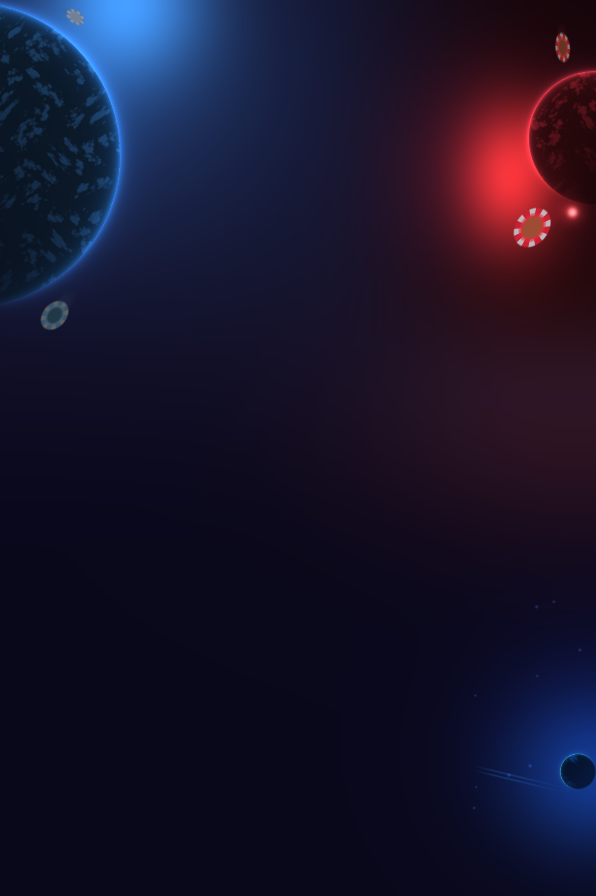
A Shadertoy shader for this background:

```glsl
// Deep space: a blue planet and a red planet with glows, tumbling discs and a distant small world.
#define NAVY vec3(0.037, 0.031, 0.107)
#define DUSK vec3(0.073, 0.072, 0.170)
#define EMBER_DARK vec3(0.080, 0.014, 0.026)
#define BLUE_GLOW vec3(0.17, 0.45, 0.68)
#define RED_GLOW vec3(0.70, 0.15, 0.14)
#define DEEP_BLUE vec3(0.03, 0.17, 0.36)
#define SURFACE_SCALE 38.0
#define STAR_COUNT 9

float hash(vec2 p) {
    return fract(sin(dot(p, vec2(127.1, 311.7))) * 43758.55);
}

// Cellular noise: distance to the nearest scattered point
float cells(vec2 p) {
    vec2 id = floor(p), f = fract(p);
    float nearest = 2.0;
    for (int y = -1; y <= 1; y++)
        for (int x = -1; x <= 1; x++) {
            vec2 o = vec2(x, y);
            vec2 point = o + vec2(hash(id + o), hash(id + o + 57.0));
            nearest = min(nearest, length(point - f));
        }
    return nearest;
}

float terrain(vec2 p) {
    p += 0.3 * sin(p.yx * 1.7);
    return 0.5 * cells(p) + 0.3 * cells(p * 2.3 + 4.0) + 0.2 * cells(p * 5.1 + 9.0);
}

float glow(vec2 p, vec2 centre, vec2 radius) {
    vec2 d = (p - centre) / radius;
    return exp(-min(dot(d, d), 60.0));
}

// One below the low edge, falling smoothly to zero at the high edge
float fade(float low, float high, float x) {
    return 1.0 - smoothstep(low, high, x);
}

// Shaded sphere with mottled ground and a lit atmosphere
vec3 planet(vec3 col, vec2 p, vec2 centre, float radius, vec2 light, vec3 ground, vec3 rim) {
    vec2 q = p - centre;
    float d = length(q) - radius;
    float px = 1.0 / iResolution.y;
    float towardLight = dot(q, normalize(light));
    float lit = towardLight / max(length(q), 1e-4);
    float land = fade(0.22, 0.40, terrain(q * SURFACE_SCALE));
    float day = smoothstep(-0.9, 0.8, towardLight / radius);
    vec3 body = ground * (0.55 + 0.35 * day + 1.2 * land * day);
    body += rim * 0.4 * day * exp(min(d, 0.0) / (radius * 0.12));
    col = mix(col, body, fade(-px, px, d) * mix(0.72, 1.0, day));
    float halo = exp(-min(abs(d) / (radius * 0.025), 60.0));
    halo += 0.35 * exp(-min(max(d, 0.0) / (radius * 0.12), 60.0)) * step(0.0, d);
    return col + rim * halo * smoothstep(-0.75, 0.65, lit);
}

// Tilted disc with a striped border and a fading tail
vec3 disc(vec3 col, vec2 p, vec2 centre, vec2 radii, float tilt, vec2 tail, vec3 tint, vec3 face) {
    vec2 q = p - centre;
    float t = clamp(dot(q, tail) / dot(tail, tail), 0.0, 1.0);
    float small = min(radii.x, radii.y);
    float width = small * (1.0 - 0.35 * t);
    float streak = fade(width * 0.3, width, length(q - tail * t)) * (1.0 - t);
    col = mix(col, tint * 0.7, 0.6 * streak);
    float c = cos(tilt), s = sin(tilt);
    q = vec2(c * q.x + s * q.y, c * q.y - s * q.x) / radii;
    float r = length(q);
    float aa = 1.0 / (iResolution.y * small);
    float stripe = smoothstep(-0.2, 0.4, cos(8.0 * atan(q.y, q.x + 1e-6)));
    vec3 border = mix(tint, vec3(0.95, 0.92, 0.94) * max(tint.r, tint.b), stripe);
    vec3 paint = mix(face, border, smoothstep(0.62 - aa, 0.62 + aa, r));
    paint = mix(paint, tint * 1.15, 0.6 * fade(0.04, 0.1 + aa, abs(r - 0.64)));
    return mix(col, paint, fade(1.0 - aa, 1.0 + aa, r));
}

void mainImage(out vec4 fragColor, in vec2 fragCoord) {
    vec2 p = fragCoord / iResolution.y;
    float px = 1.0 / iResolution.y;

    // Night gradient with warm and dark areas on the right
    vec3 col = mix(NAVY, DUSK, smoothstep(0.38, 0.74, p.y));
    col = mix(col, EMBER_DARK, 0.9 * smoothstep(0.33, 0.62, p.x) * smoothstep(0.54, 0.70, p.y));
    col += vec3(0.13, 0.035, 0.01) * glow(p, vec2(0.64, 0.53), vec2(0.25, 0.14));

    // Coloured glows
    col += BLUE_GLOW * glow(p, vec2(0.14, 1.0), vec2(0.085, 0.09));
    col += vec3(0.04, 0.12, 0.20) * glow(p, vec2(0.15, 0.92), vec2(0.18, 0.18));
    col += RED_GLOW * glow(p, vec2(0.570, 0.803), vec2(0.053, 0.075));
    col += vec3(0.20, 0.035, 0.045) * glow(p, vec2(0.55, 0.81), vec2(0.11, 0.12));
    col += DEEP_BLUE * glow(p, vec2(0.665, 0.135), vec2(0.095, 0.085));
    col += vec3(0.01, 0.03, 0.12) * glow(p, vec2(0.67, 0.18), vec2(0.13, 0.12));

    // Scattered stars near the small world
    for (int i = 0; i < STAR_COUNT; i++) {
        float n = float(i);
        vec2 star = vec2(0.49 + 0.17 * hash(vec2(n, 1.0)), 0.08 + 0.26 * hash(vec2(n, 2.0)));
        float size = 0.001 + 0.0008 * hash(vec2(n, 3.0));
        col += vec3(0.06, 0.15, 0.27) * glow(p, star, vec2(size));
    }

    // Pair of thin streaks behind the small world
    for (int i = 0; i < 2; i++) {
        vec2 q = p - vec2(0.525, 0.146 - 0.005 * float(i));
        float along = smoothstep(0.0, 0.03, q.x) * fade(0.04, 0.11, q.x);
        col += vec3(0.03, 0.09, 0.15) * along * fade(0.0, 0.0008 + px, abs(q.y + 0.24 * q.x));
    }

    // Planets
    col = planet(col, p, vec2(-0.036, 0.827), 0.170, vec2(0.8, 0.5), vec3(0.045, 0.10, 0.16), vec3(0.08, 0.25, 0.46));
    col = planet(col, p, vec2(0.664, 0.846), 0.074, vec2(-0.6, 0.8), vec3(0.17, 0.035, 0.05), vec3(0.48, 0.12, 0.16));
    col = planet(col, p, vec2(0.645, 0.139), 0.0195, vec2(-0.8, 0.6), vec3(0.02, 0.08, 0.19), vec3(0.08, 0.28, 0.30));

    // Discs and a spark
    col = disc(col, p, vec2(0.084, 0.981), vec2(0.011, 0.007), -0.65, vec2(-0.015, 0.01), vec3(0.36, 0.46, 0.62), vec3(0.45, 0.50, 0.58));
    col = disc(col, p, vec2(0.061, 0.648), vec2(0.018, 0.013), 0.85, vec2(0.023, 0.030), vec3(0.22, 0.32, 0.40), vec3(0.13, 0.22, 0.28));
    col = disc(col, p, vec2(0.628, 0.947), vec2(0.008, 0.016), 0.1, vec2(-0.002, 0.028), vec3(0.55, 0.13, 0.13), vec3(0.40, 0.20, 0.13));
    col = disc(col, p, vec2(0.594, 0.746), vec2(0.024, 0.018), 0.9, vec2(0.045, 0.034), vec3(0.78, 0.13, 0.20), vec3(0.62, 0.30, 0.20));
    col += vec3(0.85, 0.60, 0.60) * glow(p, vec2(0.639, 0.763), vec2(0.005));
    col += vec3(0.30, 0.06, 0.07) * glow(p, vec2(0.639, 0.763), vec2(0.012));

    fragColor = vec4(clamp(col, 0.0, 1.0), 1.0);
}
```
